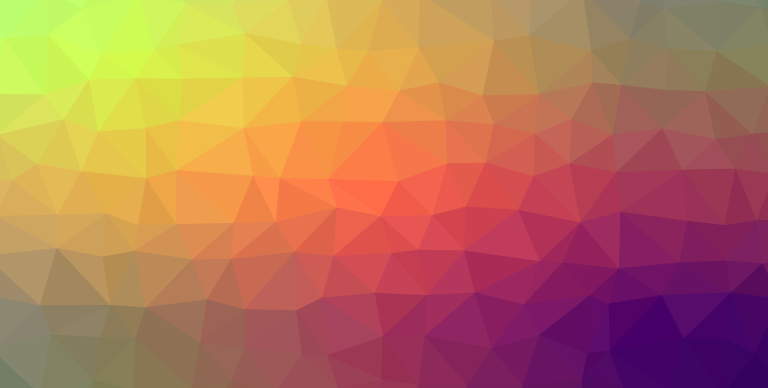
This background is drawn by a Shadertoy shader. Its source:

```glsl
const vec2 GRID = vec2(16.0, 9.0);      // mesh cells across the canvas
const vec2 JITTER = vec2(0.68, 0.50);   // vertex scatter, in cells
const float FACET_SHADE = 0.035;        // brightness spread between facets

vec2 hash2(vec2 p) {
    vec2 q = vec2(dot(p, vec2(127.1, 311.7)), dot(p, vec2(269.5, 183.3)));
    return fract(sin(q) * 43758.55);
}

// Seven evenly spaced stops: lime, yellow, orange, coral, rose, violet, indigo
vec3 ramp(float t) {
    vec3 stops[7] = vec3[7](
        vec3(0.73, 1.00, 0.46), vec3(0.83, 0.98, 0.29), vec3(0.97, 0.70, 0.28),
        vec3(1.00, 0.40, 0.28), vec3(0.69, 0.18, 0.36), vec3(0.30, 0.01, 0.42),
        vec3(0.20, 0.02, 0.37));
    float s = clamp(t, 0.0, 1.0) * 6.0;
    int i = min(int(s), 5);
    return mix(stops[i], stops[i + 1], s - float(i));
}

// Average of a left-to-right ramp and a top-to-bottom ramp
vec3 colourField(vec2 uv) {
    return 0.5 * (ramp(uv.x) + ramp(1.0 - uv.y));
}

// Mesh vertex in grid units
vec2 vertexAt(vec2 id) {
    return id + (hash2(id) - 0.5) * JITTER;
}

// Signed distance to the line a-b, positive on its right side
float edgeDistance(vec2 p, vec2 a, vec2 b) {
    vec2 d = b - a;
    vec2 r = p - a;
    return (r.x * d.y - r.y * d.x) / max(length(d), 1e-5);
}

// Antialiased coverage of a counter-clockwise triangle
float triangleCoverage(vec2 p, vec2 a, vec2 b, vec2 c, float pixel) {
    float d = max(edgeDistance(p, a, b),
              max(edgeDistance(p, b, c), edgeDistance(p, c, a)));
    return clamp(0.5 - d / pixel, 0.0, 1.0);
}

// Flat facet colour premultiplied by its coverage
vec4 facet(vec2 p, vec2 a, vec2 b, vec2 c, vec2 cellSize, float pixel) {
    vec2 centre = (a + b + c) / 3.0;
    float shade = (hash2(centre).x - 0.5) * FACET_SHADE;
    float cover = triangleCoverage(p * cellSize, a * cellSize,
                                   b * cellSize, c * cellSize, pixel);
    return vec4(colourField(centre / GRID) + shade, 1.0) * cover;
}

// One mesh cell, split along its shorter diagonal
vec4 cellFacets(vec2 p, vec2 id, vec2 cellSize, float pixel) {
    vec2 a = vertexAt(id);
    vec2 b = vertexAt(id + vec2(1.0, 0.0));
    vec2 c = vertexAt(id + vec2(1.0, 1.0));
    vec2 d = vertexAt(id + vec2(0.0, 1.0));
    if (length((c - a) * cellSize) < length((d - b) * cellSize)) {
        return facet(p, a, b, c, cellSize, pixel)
             + facet(p, a, c, d, cellSize, pixel);
    }
    return facet(p, a, b, d, cellSize, pixel)
         + facet(p, b, c, d, cellSize, pixel);
}

void mainImage(out vec4 fragColor, in vec2 fragCoord) {
    vec2 uv = fragCoord / iResolution.xy;
    vec2 p = uv * GRID;
    vec2 cellSize = vec2(iResolution.x / iResolution.y, 1.0) / GRID;
    float pixel = 1.0 / iResolution.y;

    // Scattered vertices let facets reach into neighbouring cells
    vec4 sum = vec4(colourField(uv), 1.0) * 0.001;
    for (int y = -1; y <= 1; y++) {
        for (int x = -1; x <= 1; x++) {
            vec2 id = floor(p) + vec2(float(x), float(y));
            sum += cellFacets(p, id, cellSize, pixel);
        }
    }
    fragColor = vec4(clamp(sum.rgb / sum.a, 0.0, 1.0), 1.0);
}
```
